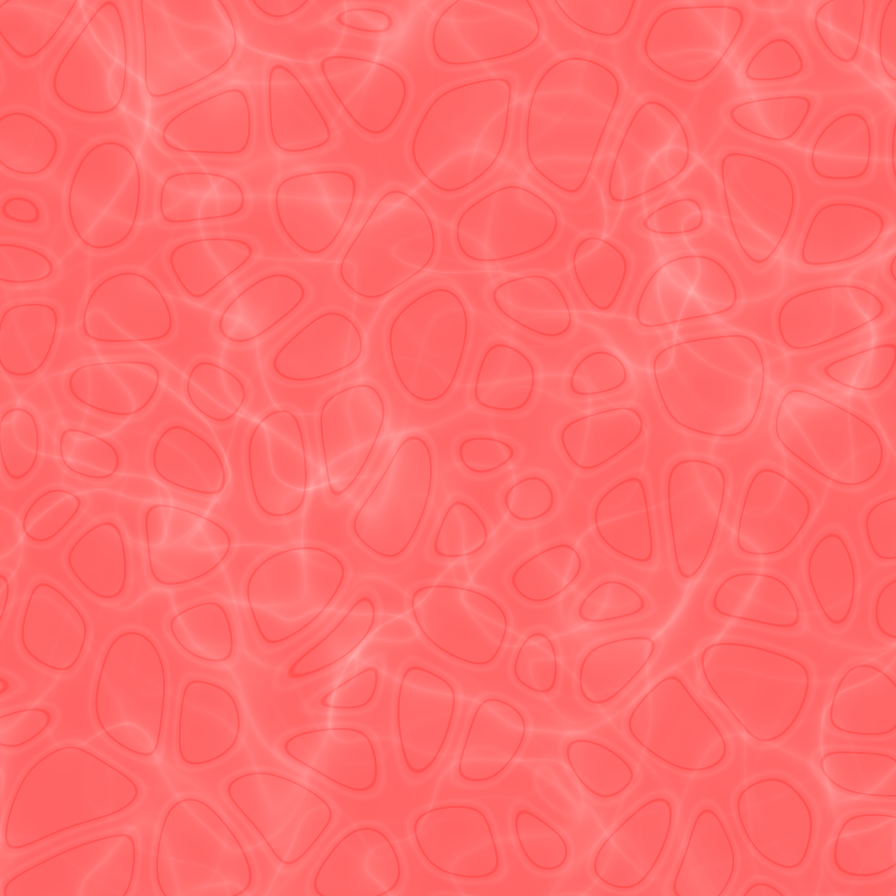
A Shadertoy shader for this texture:

```glsl
// Coral membrane: rounded cells with thin dark outlines under pale wispy veins.
#define CELLS 11.0        // cell grid squares across the canvas
#define DROPPED 0.18      // share of grid squares without a cell
#define ROUNDING 8.5      // lower values give rounder cell corners
#define WALL 0.125        // outline distance from the cell border, in grid units
#define HALO_AT 0.055     // pale rim distance from the cell border
#define LINE_WIDTH 0.0008 // half width of the outline, in canvas units
#define LINE_DEPTH 0.085
#define HALO_GLOW 0.035
#define VEIN_GLOW 0.052
#define VEIN_CORE 0.052
#define BASE_TONE 0.392

vec2 hash2(vec2 p) {
    uvec2 q = uvec2(ivec2(p)) * uvec2(1597334673u, 3812015801u);
    uint n = (q.x ^ q.y) * 1597334673u;
    n = (n ^ (n >> 15)) * 2246822519u;
    n ^= n >> 13;
    uint m = n * 3266489917u;
    m ^= m >> 16;
    return vec2(n & 65535u, m & 65535u) / 65535.0;
}

float gradientDot(vec2 corner, vec2 offset) {
    float angle = 6.28318 * hash2(corner).x;
    return dot(vec2(cos(angle), sin(angle)), offset);
}

float noise(vec2 p) {
    vec2 i = floor(p), f = fract(p);
    vec2 u = f * f * f * (f * (f * 6.0 - 15.0) + 10.0);
    vec2 e = vec2(1.0, 0.0);
    float low = mix(gradientDot(i, f), gradientDot(i + e, f - e), u.x);
    float high = mix(gradientDot(i + e.yx, f - e.yx), gradientDot(i + 1.0, f - 1.0), u.x);
    return mix(low, high, u.y);
}

bool hasCell(vec2 square) {
    return hash2(square + 311.0).y > DROPPED;
}

// Smoothed distance to the nearest cell border, in grid units
float borderDistance(vec2 p) {
    vec2 home = floor(p), nearest = vec2(0.0), nearestSquare = home;
    float best = 1e5;
    for (int y = -2; y <= 2; y++)
    for (int x = -2; x <= 2; x++) {
        vec2 square = home + vec2(x, y);
        if (!hasCell(square)) continue;
        vec2 toSite = square + hash2(square) - p;
        float d = dot(toSite, toSite);
        if (d < best) {
            best = d;
            nearest = toSite;
            nearestSquare = square;
        }
    }
    float sum = 0.0;
    for (int y = -3; y <= 3; y++)
    for (int x = -3; x <= 3; x++) {
        vec2 square = nearestSquare + vec2(x, y);
        if ((x == 0 && y == 0) || !hasCell(square)) continue;
        vec2 toSite = square + hash2(square) - p;
        vec2 across = toSite - nearest;
        float edge = dot(0.5 * (toSite + nearest), across) / max(length(across), 1e-3);
        sum += exp(-ROUNDING * edge);
    }
    return -log(max(sum, 1e-9)) / ROUNDING;
}

// Overlapping ridges: soft glows with fine bright cores
float veins(vec2 uv) {
    float light = 0.0;
    for (int i = 0; i < 5; i++) {
        float layer = float(i);
        float angle = 1.3 * layer + 0.4;
        mat2 turn = mat2(cos(angle), -sin(angle), sin(angle), cos(angle));
        vec2 p = turn * uv * (3.4 + 0.9 * layer) + 23.7 * layer + 9.0;
        vec2 warp = vec2(noise(p * 0.9 + 41.0), noise(p * 0.9 + 87.0));
        p += 0.75 * warp;
        float ridge = abs(noise(p) + 0.035 * noise(p * 4.0));
        float strength = smoothstep(-0.25, 0.4, noise(p * 0.6 + 130.0));
        light += strength * VEIN_GLOW * exp(-14.0 * ridge);
        light += (0.25 + 0.75 * strength) * VEIN_CORE * exp(-45.0 * ridge);
    }
    return light;
}

void mainImage(out vec4 fragColor, in vec2 fragCoord) {
    vec2 uv = fragCoord / iResolution.y;
    float pixel = 1.0 / iResolution.y;

    // Gently bent cell walls
    vec2 bend = vec2(noise(uv * 7.0 + 5.0), noise(uv * 7.0 + 60.0));
    float border = borderDistance(uv * CELLS + 0.22 * bend + 20.0);

    // Veins and faint cloudiness
    float tone = BASE_TONE + veins(uv);
    tone += 0.012 * noise(uv * 13.0 + 3.0) + 0.008 * noise(uv * 40.0);

    // Pale rim outside each dark outline
    float rim = (border - HALO_AT) / 0.028;
    tone += HALO_GLOW * exp(-rim * rim);
    float fromLine = abs(border - WALL) / CELLS;
    tone -= LINE_DEPTH * (1.0 - smoothstep(LINE_WIDTH - 0.5 * pixel, LINE_WIDTH + 0.8 * pixel, fromLine));

    fragColor = vec4(1.0, vec2(clamp(tone, 0.32, 0.66)), 1.0);
}
```
